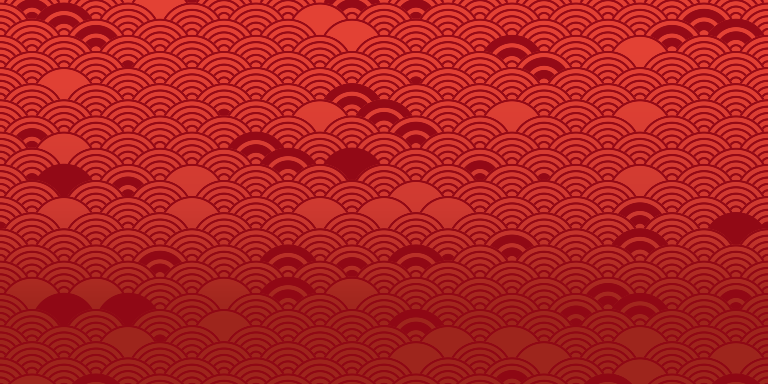
A WebGL 2 fragment shader for this pattern:

```glsl
#version 300 es
precision highp float;
// Overlapping red wave scales with concentric rings, some filled, darkening downward.

uniform vec2 u_resolution;
out vec4 fragColor;

const float ROW_STEP = 0.252;   // one unit is the width of a scale
const float RING = 0.1;         // spacing of the ring lines
const float RADIUS = 0.517;

float hash(vec2 p) {
    vec3 q = fract(vec3(p.xyx) * vec3(0.1031, 0.1030, 0.0973));
    q += dot(q, q.yzx + 33.33);
    return fract((q.x + q.y) * q.z);
}

// Amount of dark ink at distance r from the centre of a scale
float scaleInk(float r, vec2 id, float px) {
    float kind = hash(id + 17.0);
    float nearest = clamp(round(r / RING), 1.0, 5.0);
    bool plain = kind < 0.10;
    if (plain) nearest = 5.0;
    float line = 1.0 - smoothstep(-0.5 * px, 0.5 * px, abs(r - nearest * RING) - 0.0175);

    // Solid scales, and scales with one ring and every second ring inside it dark
    bool solid = kind > 0.975;
    bool banded = kind > 0.82 && !solid;
    float pick = hash(id + 71.0);
    float outer = pick < 0.42 ? 4.0 : pick < 0.66 ? 3.0 : pick < 0.88 ? 2.0 : 0.0;
    float band = floor(r / RING);
    bool filled = solid || (banded && (band == outer || band == outer - 2.0));
    return filled ? 1.0 : line;
}

void main() {
    float px = 6.0 / u_resolution.y;
    vec2 p = gl_FragCoord.xy * px;

    // Paint rows from back to front; lower rows cover the ones above
    float ink = 0.0;
    float baseRow = floor((p.y - 0.1535) / ROW_STEP);
    for (int i = 1; i >= -3; i--) {
        float row = baseRow + float(i);
        float shift = mod(row, 2.0) < 0.5 ? 0.5 : 0.0;
        float col = round(p.x - shift);
        vec2 centre = vec2(col + shift, row * ROW_STEP + 0.1535);
        float r = length(p - centre);
        float cover = 1.0 - smoothstep(-0.5 * px, 0.5 * px, r - RADIUS);
        ink = mix(ink, scaleInk(r, vec2(mod(col, 12.0), row + 5.0), px), cover);
    }

    // Light red fades to deep red toward the bottom
    float depth = 1.0 - gl_FragCoord.y / u_resolution.y;
    vec3 light = mix(vec3(0.89, 0.255, 0.205), vec3(0.81, 0.225, 0.19), smoothstep(0.1, 0.6, depth));
    light = mix(light, vec3(0.62, 0.145, 0.11), smoothstep(0.5, 0.85, depth));
    vec3 dark = mix(vec3(0.59, 0.04, 0.09), vec3(0.56, 0.03, 0.08), depth);

    fragColor = vec4(mix(light, dark, ink), 1.0);
}
```
